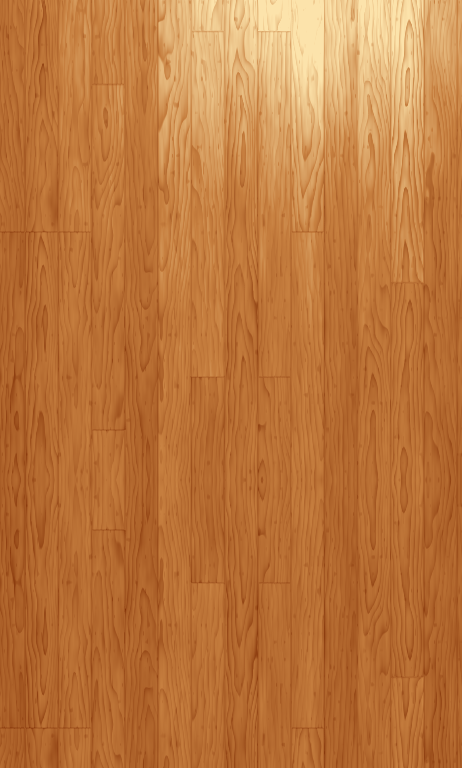
A Shadertoy shader for this texture:

```glsl
#define COLUMNS 13.9        // boards across the canvas
#define COLUMN_SHIFT 0.245  // part of the first board cut by the left edge
#define MIRROR_Y 0.375      // height about which the grain is mirrored
#define BOARD_LENGTH 0.45
#define SEAM_WIDTH 0.035    // in board widths
#define JOINT_WIDTH 0.0014  // in canvas heights
#define RING_DENSITY 7.5
#define RING_DEPTH 0.36
#define FIBRE_DEPTH 0.24
#define BASE_TONE 0.27
#define LIGHT_POS vec2(0.69, 1.03)

const vec3 SHADE = vec3(0.65, 0.35, 0.14);
const vec3 HONEY = vec3(0.78, 0.50, 0.25);
const vec3 CREAM = vec3(0.92, 0.76, 0.53);

// Distance of each column's first end joint from the mirror line; 2 = none
const float JOINT[15] = float[15](
    0.323, 0.323, 0.323, 0.065, 2.0, 2.0, 0.134, 2.0,
    0.134, 0.323, 2.0, 2.0, 0.257, 2.0, 2.0);

// Lightness of each column
const float TONE[15] = float[15](
    -0.10, -0.06, 0.02, 0.03, -0.16, 0.10, 0.02, 0.04,
    0.05, 0.06, -0.12, 0.00, 0.08, -0.10, -0.10);

float hash(vec2 p) {
    p = fract(p * vec2(0.1031, 0.1137));
    p += dot(p, p.yx + 33.33);
    return fract((p.x + p.y) * p.x * 47.0);
}

float noise(vec2 p) {
    vec2 i = floor(p), f = fract(p);
    f = f * f * (3.0 - 2.0 * f);
    return mix(mix(hash(i), hash(i + vec2(1, 0)), f.x),
               mix(hash(i + vec2(0, 1)), hash(i + vec2(1, 1)), f.x), f.y);
}

// Antialiased line: 1 on it, 0 away from it
float line(float dist, float width, float pixel) {
    return 1.0 - smoothstep(0.5 * width - 0.5 * pixel, 0.5 * width + pixel, dist);
}

// Arched growth rings; x spans one board, y runs along it
float growthRings(vec2 p, float column, vec2 seed) {
    bool hasEye = abs(mod(column, 5.5) - 1.25) < 0.3;
    float centre = hasEye ? 0.0 : (hash(seed + 3.0) - 0.5) * 1.1;
    float slope = mix(7.0, 15.0, hash(seed + 7.0));
    if (!hasEye && hash(seed + 11.0) < 0.4) slope = -slope;

    float wobble = noise(vec2(p.x * 1.5, p.y * 9.0) + seed * 17.0) - 0.5;
    float ripple = noise(vec2(p.x * 5.0, p.y * 38.0) + seed * 29.0) - 0.5;
    float u = p.x - centre + 0.3 * wobble;
    float field = RING_DENSITY * sqrt(u * u + 0.012) + slope * p.y
                + 2.2 * wobble + 0.8 * ripple;

    float soft = clamp(fwidth(field), 0.1, 0.6);
    float phase = fract(field);
    float ring = pow(phase, 3.0) * (1.0 - smoothstep(1.0 - soft, 1.0, phase));
    float patchy = 0.35 + 0.9 * noise(vec2(p.x * 2.0, p.y * 7.0) + seed * 41.0);
    return ring * patchy * 1.7 * (hasEye ? 1.25 : 0.85);
}

// Three-stop wood ramp, extended below zero for dark grain
vec3 woodColour(float tone) {
    return tone < 0.5 ? mix(SHADE, HONEY, tone * 2.0)
                      : mix(HONEY, CREAM, tone * 2.0 - 1.0);
}

void mainImage(out vec4 fragColor, in vec2 fragCoord) {
    vec2 uv = fragCoord / iResolution.xy;
    vec2 pixel = 1.0 / iResolution.xy;

    // Board layout
    float across = uv.x * COLUMNS + COLUMN_SHIFT;
    float column = floor(across);
    int index = clamp(int(column), 0, 14);
    float along = abs(uv.y - MIRROR_Y);
    float joint = JOINT[index];
    float nextJoint = joint + BOARD_LENGTH;
    float board = step(joint, along) + step(nextJoint, along);
    vec2 seed = vec2(column + 1.0, board * 5.0 + 2.0);
    vec2 p = vec2(across - column - 0.5, along);

    // Light falling from the upper right
    vec2 toLight = (uv - LIGHT_POS) * vec2(0.6, 1.0);
    float r2 = dot(toLight, toLight);
    float tone = BASE_TONE + 0.82 * exp(-r2 / 0.045) + 0.28 * exp(-r2 / 0.3);

    // Board tone, slow mottling, rings, fibres and short pores
    tone += TONE[index] + 0.12 * (hash(seed) - 0.5);
    tone += 0.16 * (noise(vec2(p.x * 2.5, along * 14.0) + seed * 13.0) - 0.5);
    tone -= RING_DEPTH * growthRings(p, column, seed);
    float fibre = noise(vec2(p.x * 13.0, along * 24.0) + seed * 19.0) * 0.6
                + noise(vec2(p.x * 24.0, along * 75.0) + seed * 23.0) * 0.4;
    tone += FIBRE_DEPTH * (fibre - 0.5);
    float pores = noise(vec2(p.x * 16.0, along * 90.0) + seed * 31.0);
    tone -= 0.22 * smoothstep(0.82, 0.98, pores);

    // Seams between boards and at their ends
    float seam = line(0.5 - abs(p.x), SEAM_WIDTH, pixel.x * COLUMNS);
    float endDist = min(abs(along - joint), abs(along - nextJoint));
    float ends = line(endDist, JOINT_WIDTH, pixel.y);
    tone -= 0.24 * max(seam, ends);

    fragColor = vec4(woodColour(clamp(tone, -0.5, 1.25)), 1.0);
}
```
